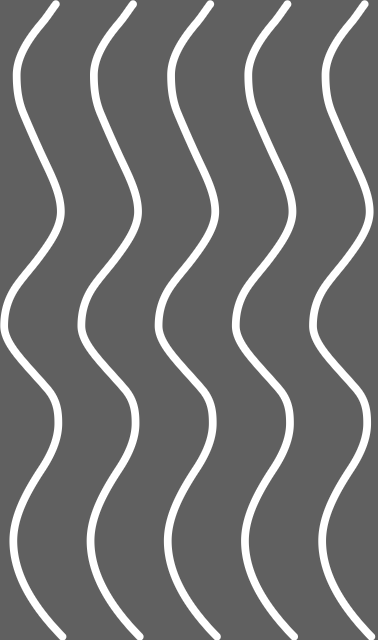
Give the GLSL for this pattern, as a WebGL 2 fragment shader.

```glsl
#version 300 es
precision highp float;
// Five identical wavy white strands with round ends, side by side on dark grey.

uniform vec2 u_resolution;
out vec4 fragColor;

const vec3 GROUND = vec3(0.376);
const vec3 STRAND = vec3(1.0);
const float DESIGN_HEIGHT = 768.0;  // canvas height in design units
const int STRANDS = 5;
const float SPACING = 92.65;
const float HALF_WIDTH = 4.65;
const int FOOT_STEPS = 4;

// Bends of one strand: x, depth below the top edge, slope dx/dy.
const int KNOTS = 15;
const vec3 KNOT[KNOTS] = vec3[KNOTS](
    vec3(67, 5, -0.75), vec3(50, 28, -0.85), vec3(20, 90, 0),
    vec3(28, 136, 0.42), vec3(50, 186, 0.46), vec3(73, 254, 0),
    vec3(46, 310, -0.75), vec3(20, 343, -0.7), vec3(5, 391, 0),
    vec3(33, 440, 0.88), vec3(57, 467, 0.85), vec3(70, 508, 0),
    vec3(50, 563, -0.66), vec3(16, 649, 0), vec3(75, 764, 0.98));

// Cubic Hermite curve: returns x and dx/dy at depth y.
vec2 strandAt(float y) {
    int i = 0;
    while (i < KNOTS - 2 && y > KNOT[i + 1].y) i++;
    vec3 a = KNOT[i], b = KNOT[i + 1];
    float h = b.y - a.y;
    float s = (y - a.y) / h;
    float rise = b.x - a.x;
    float c1 = h * a.z;
    float c2 = 3.0 * rise - h * (2.0 * a.z + b.z);
    float c3 = h * (a.z + b.z) - 2.0 * rise;
    float x = a.x + s * (c1 + s * (c2 + s * c3));
    float slope = (c1 + s * (2.0 * c2 + 3.0 * s * c3)) / h;
    return vec2(x, slope);
}

// Distance to the curve; clamping the foot point rounds both ends.
float strandDistance(vec2 p) {
    float top = KNOT[0].y, bottom = KNOT[KNOTS - 1].y;
    float y = clamp(p.y, top, bottom);
    vec2 curve = strandAt(y);
    for (int i = 0; i < FOOT_STEPS; i++) {
        vec2 tangent = vec2(curve.y, 1.0);
        float stepY = dot(p - vec2(curve.x, y), tangent) / dot(tangent, tangent);
        y = clamp(y + stepY, top, bottom);
        curve = strandAt(y);
    }
    return length(p - vec2(curve.x, y));
}

void main() {
    // Design units, with depth measured down from the top edge
    float unit = DESIGN_HEIGHT / u_resolution.y;
    vec2 p = vec2(gl_FragCoord.x, u_resolution.y - gl_FragCoord.y) * unit;

    // Nearest of the repeated strands
    float d = DESIGN_HEIGHT;
    for (int i = 0; i < STRANDS; i++) {
        d = min(d, strandDistance(p - vec2(float(i) * SPACING, 0.0)));
    }

    // One pixel of edge smoothing
    float cover = clamp(0.5 + (HALF_WIDTH - d) / unit, 0.0, 1.0);
    fragColor = vec4(mix(GROUND, STRAND, cover), 1.0);
}
```
